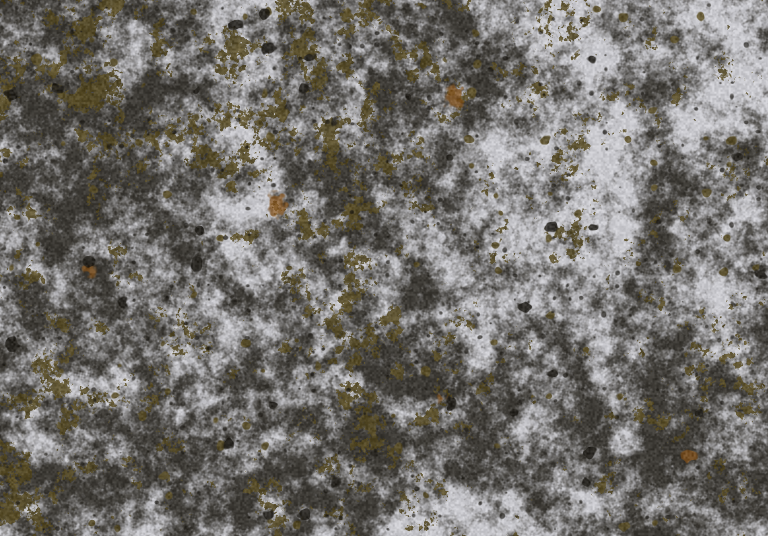
This texture is drawn by a WebGL 1 fragment shader. Its source:

```glsl
precision highp float;
// Weathered concrete wall: pale plaster under grainy grey grime, olive moss and pits.
// Broad streak and patch fields set how much grime or moss there is; fine fractal
// noise breaks each into grains. Jittered cells scatter pits, moss blobs and rust.
uniform vec2 u_resolution;

const vec3 PALE = vec3(0.79, 0.79, 0.81);
const vec3 SOOT = vec3(0.24, 0.23, 0.21);
const vec3 MOSS_DARK = vec3(0.25, 0.22, 0.11);
const vec3 MOSS_LIGHT = vec3(0.43, 0.37, 0.18);
const vec3 PIT = vec3(0.13, 0.12, 0.10);
const vec3 RUST = vec3(0.52, 0.33, 0.12);

const float GRIME_LEVEL = 0.50;
const float GRIME_CONTRAST = 2.7;
const float GRIME_SCALE = 18.0;
const float MOSS_LEVEL = -0.36;
const float MOSS_CONTRAST = 2.5;
const float MOSS_SCALE = 23.0;
const float GRAIN_SCALE = 260.0;
const float GRAIN_AMOUNT = 0.13;
const mat2 OCTAVE_TURN = mat2(1.6, 1.2, -1.2, 1.6);

float hash(vec2 p) {
  vec3 q = fract(vec3(p.xyx) * 0.1031);
  q += dot(q, q.yzx + 33.33);
  return fract((q.x + q.y) * q.z);
}

float noise(vec2 p) {
  vec2 i = floor(p);
  vec2 f = fract(p);
  f = f * f * (3.0 - 2.0 * f);
  float low = mix(hash(i), hash(i + vec2(1.0, 0.0)), f.x);
  float high = mix(hash(i + vec2(0.0, 1.0)), hash(i + 1.0), f.x);
  return mix(low, high, f.y);
}

// Fractal noise; a gain near one keeps the finest grains strong
float fbm(vec2 p, float gain) {
  float sum = 0.0;
  float weight = 1.0;
  float total = 0.0;
  for (int i = 0; i < 5; i++) {
    sum += weight * noise(p);
    total += weight;
    weight *= gain;
    p = OCTAVE_TURN * p + 17.3;
  }
  return sum / total;
}

// Soft vertical column
float column(float x, float centre, float width) {
  float d = (x - centre) / width;
  return exp(-d * d);
}

// Ragged round spots, at most one per cell; chance is the share of filled cells
float spots(vec2 p, float cells, float chance, float seed) {
  vec2 q = p * cells;
  vec2 id = floor(q) + seed;
  vec2 centre = 0.3 + 0.4 * vec2(hash(id + 3.1), hash(id + 7.7));
  float radius = mix(0.07, 0.19, hash(id + 11.3));
  vec2 offset = (fract(q) - centre) * vec2(1.0, 0.8 + 0.5 * hash(id + 5.9));
  float edge = length(offset) + 0.13 * (noise(p * 110.0 + seed) - 0.5);
  float blur = max(0.03, cells / u_resolution.y);
  float filled = step(hash(id), chance);
  return filled * (1.0 - smoothstep(radius - blur, radius + blur, edge));
}

// Grey weathering: vertical runs, patches and a sooty band near the foot
float grimeAmount(vec2 p) {
  float runs = noise(vec2(p.x * 9.0 + 2.0, p.y * 1.3 + 5.0)) - 0.5;
  float patches = fbm(p * vec2(4.5, 3.2) + 40.0, 0.55) - 0.5;
  float foot = (1.0 - smoothstep(0.24, 0.46, p.y)) * smoothstep(0.0, 0.09, p.y);
  float washed = smoothstep(0.6, 1.25, p.x) * smoothstep(0.25, 0.5, p.y);
  float drips = column(p.x, 1.23, 0.045) + 0.6 * column(p.x, 0.72, 0.04);
  float speckle = fbm(p * GRIME_SCALE, 0.82) - 0.5;
  return GRIME_LEVEL + GRIME_CONTRAST * speckle + 0.4 * runs + 0.75 * patches
       + 0.2 * foot - 0.2 * washed + 0.2 * drips;
}

// Moss: columns running down from the top, thinning out over the wall
float mossAmount(vec2 p) {
  float sway = 0.06 * (noise(p * vec2(3.0, 5.0) + 9.0) - 0.5);
  float x = p.x + sway;
  float runs = column(x, 0.17, 0.06) + 0.9 * column(x, 0.64, 0.09)
             + 0.8 * column(x, 1.06, 0.06) + 0.4 * column(x, 0.38, 0.08);
  float fromTop = smoothstep(0.35, 0.8, p.y);
  float patches = fbm(p * vec2(6.0, 4.0) + 71.0, 0.6) - 0.5;
  float leftSide = 1.0 - smoothstep(0.3, 1.2, p.x);
  float speckle = fbm(p * MOSS_SCALE + 130.0, 0.8) - 0.5;
  return MOSS_LEVEL + MOSS_CONTRAST * speckle + 0.36 * runs * fromTop
       + 0.8 * patches + 0.1 * leftSide;
}

void main() {
  vec2 p = gl_FragCoord.xy / u_resolution.y;

  // Plaster and grime
  vec3 color = mix(PALE, SOOT, smoothstep(-0.08, 1.1, grimeAmount(p)));

  // Moss film and blobs
  float moss = smoothstep(0.0, 0.17, mossAmount(p));
  moss = max(moss, spots(p, 21.0, 0.16, 20.0));
  vec3 mossColor = mix(MOSS_DARK, MOSS_LIGHT, fbm(p * 40.0 + 60.0, 0.8));
  color = mix(color, mossColor, 0.88 * moss);

  // Rust, pits and small dark specks
  color = mix(color, RUST, 0.75 * spots(p, 9.0, 0.03, 90.0));
  color = mix(color, PIT, 0.85 * spots(p, 15.0, 0.12, 150.0));
  color = mix(color, PIT, 0.7 * spots(p, 42.0, 0.16, 210.0));

  // Fine grain
  color += GRAIN_AMOUNT * (noise(p * GRAIN_SCALE) - 0.5);
  gl_FragColor = vec4(clamp(color, 0.0, 1.0), 1.0);
}
```
